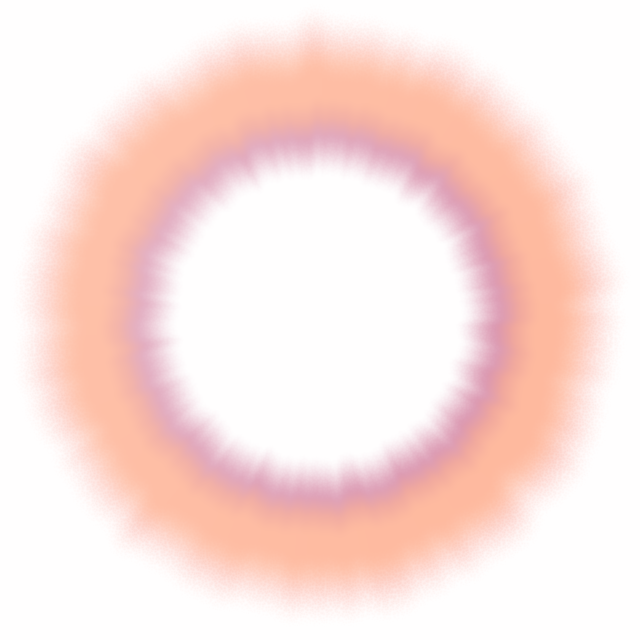
Reproduce this background procedurally as a three.js fragment shader.

```glsl
varying vec2 vUv;

const vec3 PAPER = vec3(1.0, 0.997, 0.997);
const vec3 PEACH = vec3(0.995, 0.725, 0.62);
const vec3 CORAL = vec3(0.935, 0.645, 0.61);
const vec3 MAUVE = vec3(0.855, 0.59, 0.69);
const vec3 BLUSH = vec3(0.985, 0.70, 0.66);

float hash(vec2 cell) {
  vec3 p = fract(cell.xyx * vec3(0.1031, 0.1030, 0.0973));
  p += dot(p, p.yzx + 33.33);
  return fract((p.x + p.y) * p.z);
}

// Layered sines with whole frequencies, so the ring closes on itself
float streaks(float angle, float baseFreq, float phase) {
  float sum = 0.0;
  float weight = 0.5;
  float freq = baseFreq;
  for (int i = 0; i < 4; i++) {
    float bend = 1.4 * sin(angle * 5.0 + phase + float(i));
    sum += weight * sin(angle * freq + phase * (float(i) + 1.0) + bend);
    freq = floor(freq * 1.63);
    weight *= 0.72;
  }
  return sum;
}

// Distance to the nearest scattered speck, in cell widths
float speckDistance(vec2 p) {
  vec2 cell = floor(p);
  float nearest = 1.0;
  for (int y = -1; y <= 1; y++) {
    for (int x = -1; x <= 1; x++) {
      vec2 id = cell + vec2(float(x), float(y));
      vec2 seed = id + vec2(hash(id), hash(id + 57.0));
      nearest = min(nearest, distance(p, seed));
    }
  }
  return nearest;
}

float softBand(float r, float innerStart, float innerEnd, float outerStart, float outerEnd) {
  return smoothstep(innerStart, innerEnd, r) * (1.0 - smoothstep(outerStart, outerEnd, r));
}

vec3 ringColor(float r, float warp) {
  vec3 color = mix(MAUVE, CORAL, smoothstep(0.275, 0.315, r + warp));
  color = mix(color, PEACH, smoothstep(0.298, 0.345, r + warp));
  return mix(color, BLUSH, smoothstep(0.39, 0.45, r));
}

void main() {
  vec2 p = vUv - vec2(0.499, 0.504);
  float r = length(p);
  float angle = atan(p.y, p.x);

  // Radial fibres displace both rims
  float innerFibre = streaks(angle, 19.0, 1.7);
  float outerFibre = streaks(angle, 13.0, 4.1);
  float innerWarp = 0.005 * innerFibre;
  float outerWarp = 0.008 * outerFibre;

  // Fine grain, strongest in the outer haze
  float grain = speckDistance(vUv * 240.0) - 0.45;
  float haze = smoothstep(0.36, 0.46, r);
  float grainWarp = grain * mix(0.004, 0.016, haze);

  // Ring coverage, denser toward the lower right
  float side = 0.5 + 0.5 * cos(angle + 0.35);
  float body = softBand(r + innerWarp + grainWarp, 0.215, 0.288, 2.0, 3.0);
  float fade = 1.0 - smoothstep(0.368, 0.485, r + outerWarp + grainWarp);
  float innerZone = 1.0 - smoothstep(0.27, 0.34, r);
  float density = mix(0.9, 1.0, side);
  density -= innerZone * (0.12 * (1.0 - side) + 0.05 * (0.5 - 0.5 * innerFibre));
  float coverage = clamp(body * fade * density, 0.0, 1.0);

  vec3 color = mix(PAPER, ringColor(r, innerWarp), coverage);
  gl_FragColor = vec4(color, 1.0);
}
```
